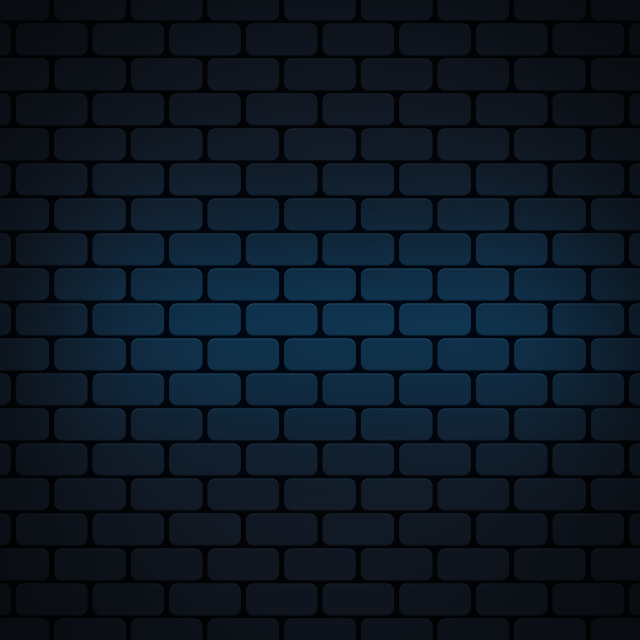
This pattern is drawn by a WebGL 2 fragment shader. Its source:

```glsl
#version 300 es
precision highp float;
// Dark brick wall in running bond, lit by a wide soft blue glow with a vignette.

uniform vec2 u_resolution;
out vec4 fragColor;

// Layout, in canvas units
const vec2 PITCH = vec2(0.1198, 0.05469);       // brick plus joint
const vec2 FIRST_CENTRE = vec2(0.0208, 0.0087); // centre of the lowest left brick
const vec2 HALF_BRICK = vec2(0.0560, 0.0251);
const float CORNER = 0.0122;
const float RIM = 0.0016;                       // thickness of the lit top edge

// Lighting
const vec2 GLOW_CENTRE = vec2(0.55, 0.495);
const vec2 GLOW_SIZE = vec2(0.46, 0.18);
const float VIGNETTE = 0.52;
const float TONE_VARIATION = 0.06;

// Colours, away from the glow and inside it
const vec3 BRICK_DIM = vec3(0.069, 0.095, 0.137);
const vec3 BRICK_LIT = vec3(0.060, 0.200, 0.305);
const vec3 JOINT_DIM = vec3(0.007, 0.013, 0.022);
const vec3 JOINT_LIT = vec3(0.000, 0.027, 0.070);
const vec3 RIM_DIM = vec3(0.110, 0.150, 0.195);
const vec3 RIM_LIT = vec3(0.150, 0.360, 0.500);

float hash(vec2 p) {
    p = fract(p * vec2(0.1031, 0.1137));
    p += dot(p, p.yx + 33.33);
    return fract((p.x + p.y) * p.x * 17.0);
}

float roundedBox(vec2 p, vec2 halfSize, float radius) {
    vec2 q = abs(p) - halfSize + radius;
    return length(max(q, 0.0)) + min(max(q.x, q.y), 0.0) - radius;
}

// 1 inside the brick, 0 in the joint, smoothed over about one pixel
float brickMask(vec2 p, float pixel) {
    return smoothstep(0.6 * pixel, -0.6 * pixel, roundedBox(p, HALF_BRICK, CORNER));
}

float glowAt(vec2 uv) {
    vec2 d = (uv - GLOW_CENTRE) / GLOW_SIZE;
    vec2 d2 = d * d;
    return exp(-d2.y - d2.x * d2.x);
}

void main() {
    vec2 uv = gl_FragCoord.xy / u_resolution;
    float pixel = 1.0 / min(u_resolution.x, u_resolution.y);

    // Brick cell, odd rows shifted by half a brick
    vec2 grid = (uv - FIRST_CENTRE) / PITCH + 0.5;
    float row = floor(grid.y);
    grid.x -= 0.5 * mod(row, 2.0);
    vec2 cell = floor(grid);
    vec2 local = (fract(grid) - 0.5) * PITCH;

    // Body, lit top edge and shaded bottom edge
    float body = brickMask(local, pixel);
    float topRim = body * (1.0 - brickMask(local + vec2(0.0, RIM), pixel));
    float bottomRim = body * (1.0 - brickMask(local - vec2(0.0, RIM), pixel));

    // Brick tone: slight change from brick to brick and a faint slanted sheen
    float glow = glowAt(uv);
    float tone = 1.0 + TONE_VARIATION * (hash(cell + 20.0) - 0.5);
    tone += 0.04 * dot(local / HALF_BRICK, vec2(0.3, -0.7));
    vec3 brick = mix(BRICK_DIM, BRICK_LIT, glow) * tone;
    brick = mix(brick, mix(RIM_DIM, RIM_LIT, glow), 0.75 * topRim);
    brick *= 1.0 - 0.18 * bottomRim;

    // Joints and vignette
    vec3 color = mix(mix(JOINT_DIM, JOINT_LIT, glow), brick, body);
    color *= 1.0 - VIGNETTE * smoothstep(0.28, 0.72, length(uv - 0.5));

    fragColor = vec4(color, 1.0);
}
```
